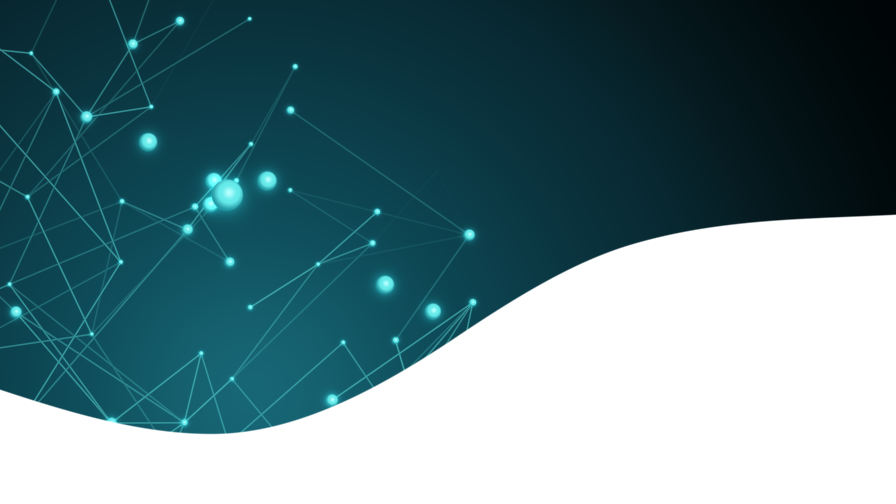
Write a Shadertoy shader that draws this background.

```glsl
const float CELL = 0.14;

float hash(vec2 p) {
    return fract(sin(dot(p, vec2(127.1, 311.7))) * 43758.5453);
}

vec2 nodeAt(vec2 cell) {
    return CELL * (cell + 0.1 + 0.8 * vec2(hash(cell), hash(cell + 37.0)));
}

// The web thins out towards the upper right
float reach(vec2 p) {
    return 1.0 - smoothstep(1.36, 1.56, p.x + p.y);
}

float segmentDistance(vec2 p, vec2 a, vec2 b) {
    vec2 ab = b - a;
    float t = clamp(dot(p - a, ab) / max(dot(ab, ab), 1e-5), 0.0, 1.0);
    return length(p - a - ab * t);
}

// Cubic from (a.x, a.y) to (b.x, b.y), with slopes in z
float hermite(float x, vec3 a, vec3 b) {
    float w = b.x - a.x, t = (x - a.x) / w, s = 1.0 - t;
    return s * s * ((1.0 + 2.0 * t) * a.y + t * w * a.z)
         + t * t * ((3.0 - 2.0 * t) * b.y - s * w * b.z);
}

float waveHeight(float x) {
    vec3 trough = vec3(0.42, 0.139, 0.0);
    vec3 slope = vec3(0.905, 0.331, 0.67);
    vec3 shoulder = vec3(1.25, 0.514, 0.30);
    if (x < trough.x) return hermite(x, vec3(0.0, 0.227, -0.33), trough);
    if (x < slope.x) return hermite(x, trough, slope);
    if (x < shoulder.x) return hermite(x, slope, shoulder);
    return hermite(x, shoulder, vec3(1.778, 0.574, 0.05));
}

vec3 backdrop(vec2 p) {
    float d = length(p - vec2(0.5, 0.22));
    vec3 col = mix(vec3(0.09, 0.40, 0.46), vec3(0.05, 0.28, 0.33), smoothstep(0.0, 0.48, d));
    col = mix(col, vec3(0.035, 0.18, 0.22), smoothstep(0.35, 0.85, d));
    col = mix(col, vec3(0.02, 0.10, 0.12), smoothstep(0.75, 1.15, d));
    return mix(col, vec3(0.0, 0.025, 0.03), smoothstep(1.0, 1.45, d));
}

void drawSphere(inout vec3 col, vec2 d, float r, float px) {
    float dist = length(d);
    col += vec3(0.04, 0.20, 0.20) * exp(-max(dist - r, 0.0) / (0.4 * r));
    float shade = length(d - r * vec2(0.12, 0.15)) / r;
    vec3 body = mix(vec3(0.72, 1.0, 1.0), vec3(0.40, 0.92, 0.92), smoothstep(0.0, 0.55, shade));
    body = mix(body, vec3(0.14, 0.60, 0.64), smoothstep(0.6, 1.15, shade));
    col = mix(col, body, 1.0 - smoothstep(r - px, r + px, dist));
}

void mainImage(out vec4 fragColor, in vec2 fragCoord) {
    float px = 1.0 / iResolution.y;
    vec2 p = fragCoord * px;
    vec2 home = floor(p / CELL);
    vec3 col = backdrop(p);

    // Two links from every node to random nodes up to two cells away
    float web = 0.0;
    for (int j = -2; j <= 2; j++)
    for (int i = -2; i <= 2; i++) {
        vec2 cell = home + vec2(i, j);
        vec2 a = nodeAt(cell);
        for (float k = 1.0; k < 3.0; k++) {
            vec2 pick = vec2(hash(cell + 11.0 * k), hash(cell + 23.0 * k));
            vec2 b = nodeAt(cell + floor(pick * 5.0) - 2.0);
            float line = 1.0 - smoothstep(0.0, 0.0011 + px, segmentDistance(p, a, b));
            float strength = 0.15 + 0.45 * hash(cell + 5.0 * k);
            web = max(web, line * strength * reach(a) * reach(b));
        }
    }
    col = mix(col, vec3(0.35, 0.85, 0.84), web);

    // Small spheres on the nodes
    for (int j = -1; j <= 1; j++)
    for (int i = -1; i <= 1; i++) {
        vec2 cell = home + vec2(i, j);
        vec2 node = nodeAt(cell);
        float size = hash(cell + 71.0);
        if (node.x + node.y < 1.47)
            drawSphere(col, p - node, 0.004 + 0.009 * size * size, px);
    }

    // Large foreground spheres
    drawSphere(col, p - vec2(0.424, 0.641), 0.016, px);
    drawSphere(col, p - vec2(0.417, 0.594), 0.015, px);
    drawSphere(col, p - vec2(0.451, 0.613), 0.031, px);
    drawSphere(col, p - vec2(0.530, 0.641), 0.019, px);
    drawSphere(col, p - vec2(0.294, 0.718), 0.018, px);
    drawSphere(col, p - vec2(0.764, 0.435), 0.018, px);
    drawSphere(col, p - vec2(0.859, 0.382), 0.016, px);

    // White wave, its edge softened across the local slope
    float x = p.x * 1.7778 * iResolution.y / iResolution.x;
    float rise = (waveHeight(x + 0.002) - waveHeight(x - 0.002)) / 0.004;
    float edge = (p.y - waveHeight(x)) / sqrt(1.0 + rise * rise);
    col = mix(vec3(1.0), col, smoothstep(-px, px, edge));

    fragColor = vec4(col, 1.0);
}
```
